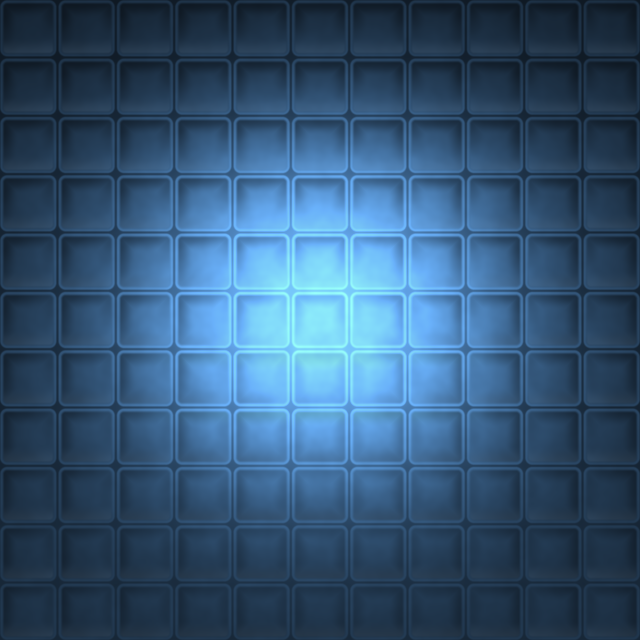
A WebGL 1 fragment shader for this background:

```glsl
precision highp float;
// A wall of rounded glass tiles lit from behind by a soft cyan-blue glow.
// A radial falloff sets the light; a rounded-box distance in each repeated
// cell shapes the bright rim, dark seam and inner bevel shadow.

uniform vec2 u_resolution;

vec2 gradientAt(vec2 cell) {
  float angle = 6.2832 * fract(sin(dot(cell, vec2(127.1, 311.7))) * 4375.85);
  return vec2(cos(angle), sin(angle));
}

float gradientNoise(vec2 p) {
  vec2 i = floor(p), f = fract(p);
  vec2 u = f * f * f * (f * (f * 6.0 - 15.0) + 10.0);
  vec2 e = vec2(1.0, 0.0);
  float bottom = mix(dot(gradientAt(i), f),
                     dot(gradientAt(i + e.xy), f - e.xy), u.x);
  float top = mix(dot(gradientAt(i + e.yx), f - e.yx),
                  dot(gradientAt(i + e.xx), f - e.xx), u.x);
  return mix(bottom, top, u.y);
}

float roundedBox(vec2 p, float halfSize, float radius) {
  vec2 q = abs(p) - halfSize + radius;
  return length(max(q, 0.0)) + min(max(q.x, q.y), 0.0) - radius;
}

void main() {
  vec2 pos = (gl_FragCoord.xy - 0.5 * u_resolution) / min(u_resolution.x, u_resolution.y);

  // Tile grid with one tile at the centre
  vec2 grid = pos * 10.97 + 0.5;
  vec2 local = fract(grid) - 0.5;
  vec2 tileCenter = floor(grid) / 10.97;
  vec2 toLight = -tileCenter / (length(tileCenter) + 0.08);

  // Backlight, falling off faster below and dimmed along the top
  vec2 reach = vec2(pos.x, pos.y * (pos.y < 0.0 ? 1.1 : 1.0)) / 0.28;
  float glow = exp(-dot(reach, reach));
  float light = 0.27 + 1.02 * glow;
  light *= 1.0 - 0.2 * smoothstep(0.2, 0.5, pos.y);
  light *= 1.0 + 0.05 * gradientNoise(grid * vec2(2.6, 2.1))
               + 0.03 * gradientNoise(grid * 6.3);

  // Bevel: shadow on the sides facing away from the light
  float edge = roundedBox(local, 0.46, 0.1);
  float face = 1.0 - smoothstep(-0.06, -0.01, edge);
  float bevel = smoothstep(-0.3, -0.04, edge) * face;
  float away = clamp(0.5 + local.y - 0.8 * dot(local, toLight), 0.0, 1.0);
  float outer = 1.0 - 0.45 * glow;
  light *= 1.0 - 0.36 * bevel * away * outer;
  light *= 1.0 + 0.22 * dot(local, toLight) * face * outer;

  // Bright rim and dark seam, both softer in the lower rows
  float relief = mix(0.55, 1.0, smoothstep(-0.4, -0.1, pos.y));
  float rim = exp(-pow(edge / 0.025, 2.0));
  float seam = smoothstep(0.005, 0.04, edge);
  light *= 1.0 + 0.2 * rim * relief * outer;
  light *= 1.0 - 0.38 * seam * relief * (1.0 - 0.75 * glow);

  vec3 color = vec3(0.42, 0.705, 1.0) * light;
  color.b = min(color.b, 0.98);

  // Grey haze on the lower lip of each tile
  float lip = smoothstep(-0.15, -0.45, local.y) * face;
  color = mix(color, vec3(0.42, 0.5, 0.58), 0.16 * lip * (1.0 - glow));

  // Faint green reflection on upper edges just below the glow
  float upperLip = smoothstep(0.12, 0.4, local.y) * face;
  vec2 band = (pos + vec2(0.0, 0.1)) / vec2(0.16, 0.06);
  float reflection = upperLip * exp(-dot(band, band));
  color += vec3(0.02, 0.06, -0.12) * reflection;

  gl_FragColor = vec4(clamp(color, 0.0, 1.0), 1.0);
}
```
